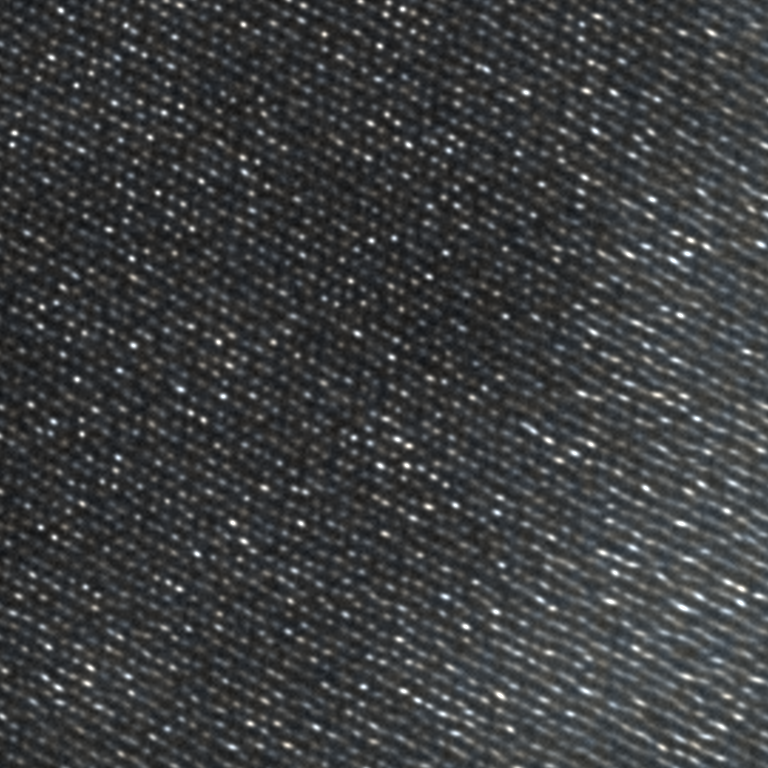
Give the GLSL for this texture, as a WebGL 1 fragment shader.

```glsl
precision highp float;

uniform vec2 u_resolution;

// Twill lattice steps: down along the thread float, up along the rib
const vec2 STEP_FLOAT = vec2(0.0169, -0.0091);
const vec2 STEP_RIB = vec2(0.0198, 0.0108);

const vec3 SHADOW = vec3(0.126, 0.127, 0.130);
const vec3 SHEEN = vec3(0.215, 0.226, 0.230);
const vec3 COOL = vec3(0.91, 1.00, 1.09);
const vec3 WARM = vec3(1.07, 1.01, 0.92);

float hash(vec2 p) {
  return fract(sin(dot(p, vec2(127.1, 311.7))) * 43758.5453);
}

float noise(vec2 p) {
  vec2 i = floor(p);
  vec2 f = fract(p);
  f = f * f * (3.0 - 2.0 * f);
  float low = mix(hash(i), hash(i + vec2(1.0, 0.0)), f.x);
  float high = mix(hash(i + vec2(0.0, 1.0)), hash(i + vec2(1.0)), f.x);
  return mix(low, high, f.y);
}

// Lattice coordinates of a canvas point
vec2 toLattice(vec2 p) {
  float det = STEP_FLOAT.x * STEP_RIB.y - STEP_RIB.x * STEP_FLOAT.y;
  return vec2(p.x * STEP_RIB.y - p.y * STEP_RIB.x,
              p.y * STEP_FLOAT.x - p.x * STEP_FLOAT.y) / det;
}

vec2 fromLattice(vec2 cell) {
  return cell.x * STEP_FLOAT + cell.y * STEP_RIB;
}

// Slow drift of the cloth
vec2 drift(vec2 p) {
  return 0.020 * (vec2(noise(p * 3.0), noise(p * 3.0 + 17.0)) - 0.5);
}

// Soft ellipse with radii given along and across the thread
float softSpot(vec2 offset, float slope, vec2 radii) {
  vec2 axis = normalize(vec2(1.0, slope));
  vec2 q = vec2(dot(offset, axis), dot(offset, vec2(-axis.y, axis.x))) / radii;
  return exp(-0.5 * dot(q, q));
}

// Light raking in from the right, with a weaker lift at the bottom
float sheenAt(vec2 uv) {
  float side = smoothstep(0.45, 1.15, uv.x + 0.25 * (0.5 - uv.y));
  float bottom = 1.0 - smoothstep(0.0, 0.42, uv.y);
  return clamp(side + 0.32 * bottom, 0.0, 1.0);
}

// Dull thread body and bright glint of one stitch
vec3 stitch(vec2 offset, vec2 cell, float sheen) {
  float chance = hash(cell + 3.7);
  vec2 jitter = vec2(hash(cell + 11.3), hash(cell + 29.1)) - 0.5;
  vec2 d = offset - jitter * vec2(0.0070, 0.0055);
  float slope = -0.45 + 0.5 * (hash(cell + 41.9) - 0.5);
  float stretch = mix(0.0033, 0.0054, sheen) * mix(0.8, 1.25, hash(cell + 5.2));

  float body = softSpot(d, slope, vec2(stretch + 0.0020, 0.0040));
  float glint = softSpot(d, slope, vec2(stretch, 0.0025));
  float gain = 0.06 + 0.34 * chance * chance + 0.42 * pow(chance, 9.0);

  vec3 tint = mix(COOL, WARM, hash(cell + 53.6));
  return tint * 0.12 * body + mix(tint, vec3(1.0), 0.4) * gain * glint;
}

void main() {
  vec2 uv = gl_FragCoord.xy / u_resolution;
  float sheen = sheenAt(uv);

  // Ground cloth with broad patches and fine fibre grain
  float patches = noise(uv * 7.0 + 4.0);
  float grain = noise(uv * 150.0) + 0.7 * noise(uv * 270.0 + 31.0) - 0.85;
  vec3 color = mix(SHADOW, SHEEN, sheen) * (0.9 + 0.2 * patches);
  vec3 fibreTint = mix(COOL, WARM, noise(uv * 60.0 + 9.0));
  color = color * fibreTint + 0.075 * grain;

  // Stitches from the surrounding lattice cells
  vec2 cloth = uv + drift(uv);
  vec2 home = floor(toLattice(cloth) + 0.5);
  for (int j = -2; j <= 2; j++) {
    for (int i = -2; i <= 2; i++) {
      vec2 cell = home + vec2(float(i), float(j));
      color += stitch(cloth - fromLattice(cell), cell, sheen)
             * (0.85 + 0.3 * patches);
    }
  }

  gl_FragColor = vec4(clamp(color, 0.0, 1.0), 1.0);
}
```
